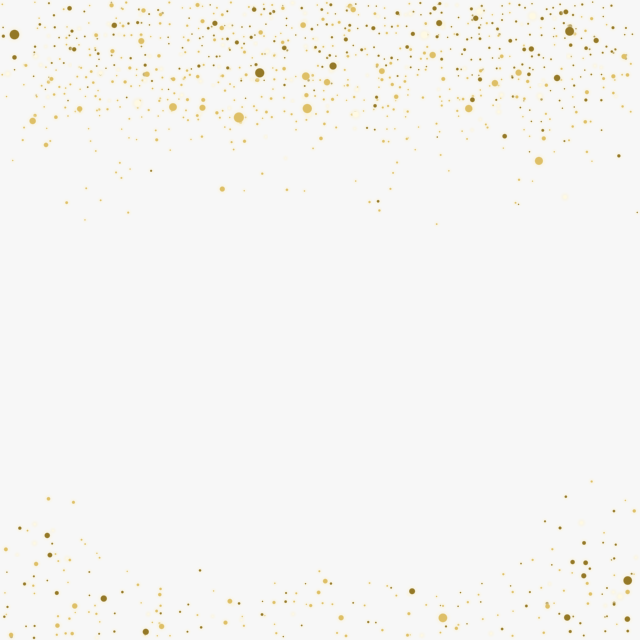
Write a WebGL 1 fragment shader that draws this background.

```glsl
precision highp float;
// Gold confetti dots on off-white paper: a dense shower on top, a sparse drift along the bottom.

uniform vec2 u_resolution;

// Three pseudo-random values for a grid cell
vec3 hash3(vec2 cell, float seed) {
  vec3 q = fract(vec3(cell.xyx + seed * 17.3) * vec3(0.1031, 0.103, 0.0973));
  q += dot(q, q.yxz + 33.33);
  return fract((q.xxy + q.yzz) * q.zyx);
}

// Chance of finding a dot at p; coarse runs from 0 (fine dots) to 1 (large dots)
float dotChance(vec2 p, float coarse) {
  float side = abs(p.x - 0.5);

  // Shower: full near the top, with a thin tail of fine dots below it
  float shower = 0.46 * smoothstep(0.76, 0.88, p.y);
  float tail = smoothstep(0.54, 0.84, p.y);
  shower += 0.2 * tail * tail * (1.0 - 0.8 * coarse);
  shower *= mix(1.0, 0.35, smoothstep(0.4, 0.48, side));

  // Drift: low in the middle, climbing at both sides
  float height = 0.13 + 0.15 * smoothstep(0.24, 0.42, side);
  float drift = 1.0 - smoothstep(0.4 * height, height, p.y);
  drift *= mix(0.22, 0.42, coarse);
  drift *= 1.0 - 0.6 * smoothstep(0.14, 0.04, abs(p.x - 0.31)) * step(0.06, p.y);

  return shower + drift;
}

// Share of dark dots: high at the very top and to the right
float darkShare(vec2 p) {
  float share = mix(0.1, 0.55, smoothstep(0.82, 0.93, p.y));
  share = mix(share, 0.36, step(p.y, 0.4));
  return share + 0.22 * smoothstep(0.6, 0.8, p.x);
}

void main() {
  vec2 uv = gl_FragCoord.xy / u_resolution;
  float pixel = 1.0 / min(u_resolution.x, u_resolution.y);
  float soft = max(0.6 * pixel, 0.0013);

  vec3 halo = vec3(0.975, 0.95, 0.86);
  vec3 cream = vec3(0.995, 0.975, 0.89);
  vec3 gold = vec3(0.87, 0.75, 0.4);
  vec3 olive = vec3(0.58, 0.47, 0.15);
  vec3 color = vec3(0.97, 0.97, 0.968);

  // Layers of jittered cells, from fine to coarse
  for (int i = 0; i < 5; i++) {
    float layer = float(i);
    float coarse = layer / 4.0;
    float cells = floor(62.0 * pow(0.24, coarse));
    vec2 cell = floor(uv * cells);
    vec3 place = hash3(cell, layer + 1.0);
    vec3 look = hash3(cell, layer + 11.0);

    vec2 center = (cell + 0.2 + 0.6 * place.xy) / cells;
    float radius = mix(0.055, 0.11, look.x * look.x) / cells;
    float dist = length(uv - center);
    float present = step(place.z, dotChance(center, coarse));

    // Faint warm rim, then the dot itself
    float rim = 1.0 - smoothstep(radius, radius * 1.4 + 0.005, dist);
    float disc = 1.0 - smoothstep(radius - soft, radius + soft, dist);
    vec3 tint = mix(gold, olive, step(look.y, darkShare(center)));
    tint = mix(tint, cream, step(0.9, look.z));
    color = mix(color, halo, 0.5 * rim * present);
    color = mix(color, tint, disc * present);
  }

  gl_FragColor = vec4(color, 1.0);
}
```
